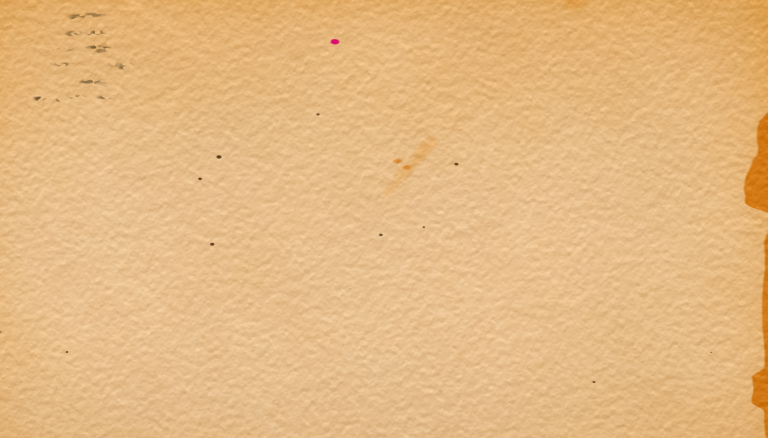
Reproduce this texture procedurally as a Shadertoy shader.

```glsl
// Aged, tan paper with a fine embossed tooth, darker toward the top and rim.
// Smooth cellular noise gives the relief and ragged edges, layered sines the
// mottling; soft ellipses and capsules add stains, flecks and ink smudges.

const vec3 PALE   = vec3(0.915, 0.770, 0.592);
const vec3 TAN    = vec3(0.882, 0.665, 0.385);
const vec3 RUST   = vec3(0.810, 0.450, 0.050);
const vec3 OCHRE  = vec3(0.860, 0.580, 0.230);
const vec3 INK    = vec3(0.340, 0.250, 0.110);
const vec3 SPECK  = vec3(0.260, 0.140, 0.040);
const vec3 PINK   = vec3(0.860, 0.050, 0.430);

vec3 hash3(vec2 p) {
    vec3 q = fract(p.xyx * vec3(0.1031, 0.1030, 0.0973));
    q += dot(q, q.yxz + 33.33);
    return fract((q.xxy + q.yzz) * q.zyx);
}

// Cellular noise: random levels blended around jittered cell points
float cellular(vec2 p) {
    vec2 cell = floor(p);
    float sum = 0.0, total = 0.0;
    for (int y = -1; y <= 1; y++)
    for (int x = -1; x <= 1; x++) {
        vec2 id = cell + vec2(x, y);
        vec3 h = hash3(id + 50.0);
        vec2 d = id + h.xy - p;
        float w = exp(-5.0 * dot(d, d));
        sum += w * h.z;
        total += w;
    }
    return sum / total;
}

// Broad cloudy tone from layered, warped sines, about -1 to 1
float mottle(vec2 p) {
    float sum = 0.0, amp = 0.5;
    for (int i = 0; i < 4; i++) {
        sum += amp * sin(p.x + 1.7 * sin(p.y * 0.8)) * cos(p.y * 1.1 + sin(p.x * 0.7));
        p = mat2(0.8, 0.6, -0.6, 0.8) * p * 1.9 + 2.3;
        amp *= 0.6;
    }
    return sum;
}

// Slope of the paper surface toward the light at upper left
float relief(vec2 p, float scale) {
    vec2 q = mat2(0.90, 0.44, -0.62, 1.05) * p * scale;
    return cellular(q + vec2(-0.28, 0.38)) - cellular(q + vec2(0.28, -0.38));
}

float blot(vec2 p, vec2 centre, vec2 radius, float soft) {
    return 1.0 - smoothstep(1.0 - soft, 1.0 + soft, length((p - centre) / radius));
}

float segmentDistance(vec2 p, vec2 a, vec2 b) {
    vec2 d = b - a;
    return length(p - a - d * clamp(dot(p - a, d) / dot(d, d), 0.0, 1.0));
}

// Soft-ended interval along one axis
float band(float v, float lo, float hi, float soft) {
    return smoothstep(lo - soft, lo + soft, v) * (1.0 - smoothstep(hi - soft, hi + soft, v));
}

// Rows of broken, dry horizontal dabs
float smudges(vec2 p) {
    float ink = 0.0;
    for (int i = 0; i < 24; i++) {
        float row = floor(float(i) / 4.0);
        vec3 h = hash3(vec2(float(i), 7.0));
        vec2 c = vec2(0.20 + (h.x - 0.5) * (0.09 + 0.03 * row), 0.957 - 0.037 * row + 0.01 * h.y);
        ink = max(ink, blot(p, c, vec2(0.007 + 0.020 * h.y, 0.0045), 0.6) * (0.3 + 0.7 * h.z));
    }
    return ink * smoothstep(0.36, 0.68, cellular(p * vec2(110.0, 170.0)));
}

float specks(vec2 p, float aspect) {
    float dots = 0.0;
    for (int i = 0; i < 11; i++) {
        vec3 h = hash3(vec2(float(i), 31.0));
        vec2 r = vec2(1.3, 0.9) * mix(0.0018, 0.0045, h.z * h.z);
        dots = max(dots, blot(p, h.xy * vec2(aspect, 1.0), r, 0.5) * (0.5 + 0.5 * h.z));
    }
    return dots;
}

void mainImage(out vec4 fragColor, in vec2 fragCoord) {
    vec2 p = fragCoord / iResolution.y;
    float aspect = iResolution.x / iResolution.y;
    float right = aspect - p.x;
    float ragged = cellular(p * 28.0) - 0.5;

    // Ageing: yellower toward the top and the rim
    float age = 0.13 + 0.42 * smoothstep(0.42, 1.0, p.y) + 0.12 * smoothstep(0.9, 1.6, p.x);
    age += 0.32 * exp(-p.x / 0.10) + 0.50 * exp(-right / 0.07);
    age += 0.35 * exp(-(1.0 - p.y) / 0.05) + 0.12 * exp(-p.y / 0.08);
    age += 0.13 * mottle(p * 5.0) + 0.10 * ragged;
    vec3 col = mix(PALE, TAN, clamp(age, 0.0, 1.35));
    col -= 0.018 * smoothstep(0.25, 0.0, p.y) + 0.012 * mottle(p * 7.0 + 9.0);

    // Pale crease and faint ochre spots along the top
    float crease = segmentDistance(p, vec2(0.29, 1.0), vec2(0.43, 0.905));
    col += 0.022 * exp(-crease * crease / 0.0001);
    col = mix(col, OCHRE, 0.6 * blot(p, vec2(1.31, 0.995), vec2(0.025, 0.016), 0.7));

    // Slanted rubbed streak with two rusty flecks
    float streak = segmentDistance(p, vec2(0.885, 0.56), vec2(0.985, 0.675));
    col = mix(col, OCHRE, 0.38 * (1.0 - smoothstep(0.0, 0.022, streak + 0.016 * ragged)));
    for (int i = 0; i < 2; i++) {
        vec2 c = vec2(0.908, 0.632) + float(i) * vec2(0.021, -0.014);
        col = mix(col, RUST, 0.65 * blot(p, c, vec2(0.009, 0.005), 0.7));
    }

    // Ragged rust stains soaking in from the right edge
    float reach = band(p.y, 0.525, 0.735, 0.014) * mix(0.052, 0.026, smoothstep(0.56, 0.66, p.y));
    reach += 0.028 * band(p.y, 0.07, 0.15, 0.012) + 0.010 * band(p.y, 0.0, 0.46, 0.03);
    reach += 0.018 * ragged * smoothstep(0.0, 0.02, reach);
    float stain = smoothstep(-0.003, 0.004, reach - right) * smoothstep(0.0, 0.006, reach);
    col = mix(col, RUST + 0.04 * ragged, 0.93 * stain);

    // Ink, specks and one pink fleck
    col = mix(col, INK, 0.8 * smudges(p));
    col = mix(col, SPECK, 0.85 * specks(p, aspect));
    col = mix(col, PINK, blot(p + 0.003 * ragged, vec2(0.764, 0.904), vec2(0.010, 0.006), 0.35));

    // Paper tooth
    float tooth = 0.062 * relief(p, 85.0) + 0.040 * relief(p + 3.0, 160.0);
    col += tooth * vec3(0.85, 1.0, 1.15);

    fragColor = vec4(clamp(col, 0.0, 1.0), 1.0);
}
```
